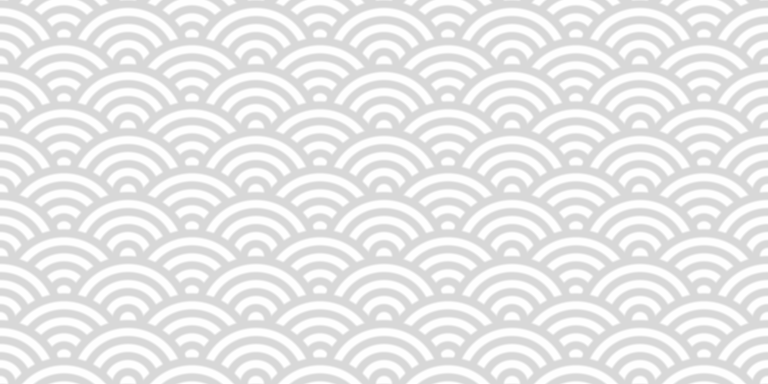
Reproduce this pattern procedurally as a WebGL 2 fragment shader.

```glsl
#version 300 es
precision highp float;
// Overlapping scallop waves: discs of concentric rings in two staggered columns,
// painted from the top of the canvas down so that each lower disc covers those above.
// Lengths are in disc radii; discs touch sideways and repeat one radius down.

uniform vec2 u_resolution;
out vec4 outColor;

const float ROWS = 6.0;            // repeats down; as many across at 2:1
const float COLUMN_PITCH = 2.0;    // width of one repeat
const float STAGGER_DROP = 0.583;  // how far the in-between columns sit lower
const float RING_COUNT = 4.0;      // white bands per disc, the core included
const float WHITE_SHARE = 0.5;     // white part of each band pair
const float SOFTNESS = 0.026;      // half width of the blurred edges
const vec3 GREY = vec3(0.847);
const vec3 WHITE = vec3(0.998);

// Signed distance to the white bands, negative inside; the core is a full dot.
float whiteBands(float radius) {
    float pitch = 1.0 / RING_COUNT;
    float halfWidth = 0.5 * WHITE_SHARE * pitch;
    float fromMiddle = abs(fract((radius - halfWidth) / pitch + 0.5) - 0.5) * pitch;
    return min(fromMiddle - halfWidth, radius - 2.0 * halfWidth);
}

// Paints the nearest disc of one row over the colour beneath it.
vec3 paintRow(vec3 under, vec2 p, vec2 rowOrigin, float soft) {
    vec2 offset = p - rowOrigin;
    offset.x -= COLUMN_PITCH * round(offset.x / COLUMN_PITCH);
    float radius = length(offset);
    float white = 1.0 - smoothstep(-soft, soft, whiteBands(radius));
    float cover = 1.0 - smoothstep(1.0 - soft, 1.0 + soft, radius);
    // The outermost band is grey and stays so through the soft rim.
    white *= step(radius, 1.0 - 0.25 / RING_COUNT);
    return mix(under, mix(GREY, WHITE, white), cover);
}

void main() {
    // Scale by height, with y running down from the top edge.
    vec2 p = gl_FragCoord.xy / u_resolution.y * ROWS;
    p.y = ROWS - p.y;
    float soft = max(SOFTNESS, 0.75 * ROWS / u_resolution.y);

    // Back to front: main row, then its staggered row, then the next pair.
    vec3 color = GREY;
    float firstRow = floor(p.y) - 1.0;
    for (int i = 0; i < 4; i++) {
        float rowY = firstRow + float(i);
        color = paintRow(color, p, vec2(0.0, rowY), soft);
        color = paintRow(color, p, vec2(0.5 * COLUMN_PITCH, rowY + STAGGER_DROP), soft);
    }
    outColor = vec4(color, 1.0);
}
```
